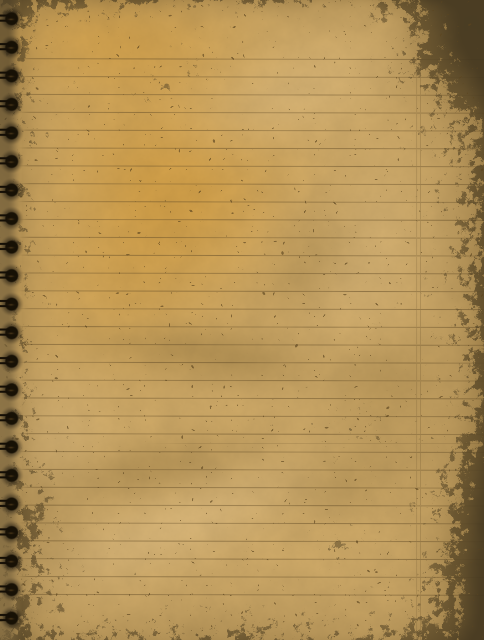
A WebGL 1 fragment shader for this texture:

```glsl
precision highp float;
// Aged, ruled notebook page with worn dark edges and a spiral binding on the left.
uniform vec2 u_resolution;

const float PAGE_WIDTH = 0.755;
const float RULE_TOP = 0.0924;
const float RULE_GAP = 0.0279;
const float RING_TOP = 0.0293;
const float RING_GAP = 0.0446;

float hash(vec2 p) {
  vec3 q = fract(vec3(p.xyx) * 0.1031);
  q += dot(q, q.yzx + 33.33);
  return fract((q.x + q.y) * q.z);
}

float noise(vec2 p) {
  vec2 i = floor(p), f = fract(p);
  f = f * f * (3.0 - 2.0 * f);
  return mix(mix(hash(i), hash(i + vec2(1.0, 0.0)), f.x),
             mix(hash(i + vec2(0.0, 1.0)), hash(i + 1.0), f.x), f.y);
}

float fbm(vec2 p) {
  float sum = 0.0, amp = 0.5;
  for (int i = 0; i < 5; i++) {
    sum += amp * noise(p);
    p = mat2(0.8, 0.6, -0.6, 0.8) * p * 2.03 + 17.3;
    amp *= 0.6;
  }
  return sum / 1.153;
}

// Soft elliptical glow, rotated by an angle.
float blob(vec2 p, vec2 center, vec2 radius, float angle) {
  float c = cos(angle), s = sin(angle);
  vec2 d = mat2(c, -s, s, c) * (p - center) / radius;
  return exp(-dot(d, d));
}

float stroke(float dist, float halfWidth, float px) {
  return smoothstep(halfWidth + px, halfWidth - px, abs(dist));
}

// Small tilted flecks, at most one in each cell.
float flecks(vec2 p, float scale, float chance, float px) {
  vec2 cell = floor(p * scale);
  vec2 spot = 0.3 + 0.4 * vec2(hash(cell + 3.1), hash(cell + 8.7));
  float angle = 6.283 * hash(cell + 21.3);
  vec2 d = fract(p * scale) - spot;
  d = mat2(cos(angle), -sin(angle), sin(angle), cos(angle)) * d;
  float size = 0.05 + 0.13 * hash(cell + 5.9);
  float dist = length(d * vec2(1.0, 1.5 + 2.0 * hash(cell + 1.7))) - size;
  return step(hash(cell + 40.2), chance) * smoothstep(px * scale, -px * scale, dist);
}

// Clouded paper tones: warm glows, shadow folds and pale streaks.
vec3 paperColor(vec2 p) {
  vec3 col = vec3(0.785, 0.645, 0.395);
  float warm = blob(p, vec2(0.27, 0.28), vec2(0.17, 0.15), 0.3)
             + 0.7 * blob(p, vec2(0.17, 0.06), vec2(0.19, 0.08), 0.0)
             + 0.45 * blob(p, vec2(0.18, 0.46), vec2(0.14, 0.12), 0.0);
  col = mix(col, vec3(0.80, 0.60, 0.255), min(warm, 1.0) * 0.85);
  float pale = 0.8 * blob(p, vec2(0.45, 0.15), vec2(0.15, 0.07), -0.3)
             + 0.7 * blob(p, vec2(0.56, 0.40), vec2(0.11, 0.14), 0.4)
             + blob(p, vec2(0.28, 0.82), vec2(0.23, 0.06), -0.35)
             + 0.7 * blob(p, vec2(0.08, 0.69), vec2(0.08, 0.09), 0.0);
  col = mix(col, vec3(0.83, 0.70, 0.47), min(pale, 1.0) * 0.75);
  float shade = 0.75 * blob(p, vec2(0.33, 0.555), vec2(0.15, 0.04), 0.12)
              + 0.65 * blob(p, vec2(0.24, 0.73), vec2(0.15, 0.045), -0.2)
              + 0.5 * blob(p, vec2(0.48, 0.41), vec2(0.055, 0.10), 0.5)
              + 0.5 * blob(p, vec2(0.55, 0.74), vec2(0.12, 0.06), -0.3)
              + 0.5 * blob(p, vec2(0.60, 0.60), vec2(0.08, 0.07), 0.0);
  col = mix(col, vec3(0.61, 0.49, 0.27), min(shade, 1.0) * 0.75);
  return col * (0.96 + 0.08 * fbm(p * 30.0));
}

// Amount of wear: strongest on the right edge and its corners.
float edgeWear(vec2 p) {
  float right = PAGE_WIDTH - p.x;
  float wear = 0.85 * exp(-max(right, 0.0) / 0.05);
  wear += 0.85 * blob(p, vec2(0.735, 0.055), vec2(0.095, 0.10), 0.0);
  wear += 0.5 * blob(p, vec2(0.75, 0.88), vec2(0.07, 0.16), 0.0);
  wear += 0.55 * exp(-p.y / 0.022) + 0.5 * exp(-(1.0 - p.y) / 0.045);
  wear += 0.42 * exp(-abs(p.x - 0.035) / 0.028);
  wear += 0.22 * blob(p, vec2(0.06, 0.83), vec2(0.07, 0.11), 0.0);
  return wear + 0.35 * (fbm(p * 9.0) - 0.5) * smoothstep(0.05, 0.4, wear);
}

void main() {
  vec2 uv = gl_FragCoord.xy / u_resolution;
  vec2 p = vec2(uv.x * PAGE_WIDTH, 1.0 - uv.y);
  float px = 0.7 / u_resolution.y;
  vec3 col = paperColor(p);
  float wear = edgeWear(p);
  col = mix(col, vec3(0.47, 0.37, 0.19), clamp(wear * 0.62, 0.0, 0.8));

  // Ruled lines, slightly tilted, and the double margin
  float row = (p.y - RULE_TOP - 0.002 * (p.x - 0.38)) / RULE_GAP;
  float nearest = clamp(floor(row + 0.5), 0.0, 30.0);
  float rule = stroke((row - nearest) * RULE_GAP, 0.0007, px);
  rule *= smoothstep(0.025, 0.05, p.x) * (0.65 + 0.35 * noise(p * vec2(14.0, 90.0)));
  float margin = max(stroke(p.x - 0.650, 0.0005, px), stroke(p.x - 0.656, 0.0005, px));
  margin *= smoothstep(0.08, 0.12, p.y) * 0.5;
  float fold = stroke(p.y - 0.693, 0.0006, px) * smoothstep(0.22, 0.32, p.x) * 0.35;
  col = mix(col, vec3(0.40, 0.31, 0.16), 0.62 * max(max(rule, margin), fold));

  // Flaked grime at the edges and in a few worn patches
  float patches = 0.30 * blob(p, vec2(0.27, 0.13), vec2(0.09, 0.05), -0.5)
                + 0.28 * blob(p, vec2(0.52, 0.85), vec2(0.05, 0.035), 0.3)
                + 0.24 * blob(p, vec2(0.55, 0.67), vec2(0.08, 0.04), 0.0);
  float grain = fbm(p * 95.0) - 0.5;
  float streak = noise(p * vec2(170.0, 16.0)) - 0.5;
  float grime = smoothstep(0.50, 0.72, wear + patches + 1.5 * grain + 0.18 * streak);
  vec3 grimeColor = mix(vec3(0.36, 0.29, 0.16), vec3(0.25, 0.205, 0.12), smoothstep(0.7, 1.4, wear));
  col = mix(col, grimeColor, grime * (0.55 + 0.3 * smoothstep(0.1, 0.8, wear)));
  float dirt = max(flecks(p, 62.0, 0.13, px), flecks(p + 0.37, 125.0, 0.10, px));
  col = mix(col, vec3(0.36, 0.27, 0.12), 0.65 * dirt);

  // Shaded binding strip
  float strip = smoothstep(0.034, 0.012, p.x);
  col = mix(col, vec3(0.40, 0.33, 0.20) * (0.75 + 0.4 * smoothstep(0.0, 0.5, p.y)), 0.7 * strip);

  // Punched holes with wire loops
  float ring = clamp(floor((p.y - RING_TOP) / RING_GAP + 0.5), 0.0, 21.0);
  vec2 d = p - vec2(0.0182, RING_TOP + ring * RING_GAP);
  float hole = length(d);
  col *= 1.0 - 0.45 * smoothstep(0.020, 0.008, hole);
  col = mix(col, vec3(0.09, 0.065, 0.02), smoothstep(0.0105 + px, 0.0095 - px, hole));
  vec2 box = abs(d + vec2(0.015, 0.001)) - vec2(0.009, 0.002);
  float wire = length(max(box, 0.0)) + min(max(box.x, box.y), 0.0) - 0.002;
  col = mix(col, vec3(0.08, 0.055, 0.02), stroke(wire, 0.0016, px));
  col += vec3(0.16, 0.12, 0.06) * blob(d, vec2(-0.001, 0.001), vec2(0.004, 0.0015), 0.0);

  gl_FragColor = vec4(clamp(col, 0.0, 1.0), 1.0);
}
```
